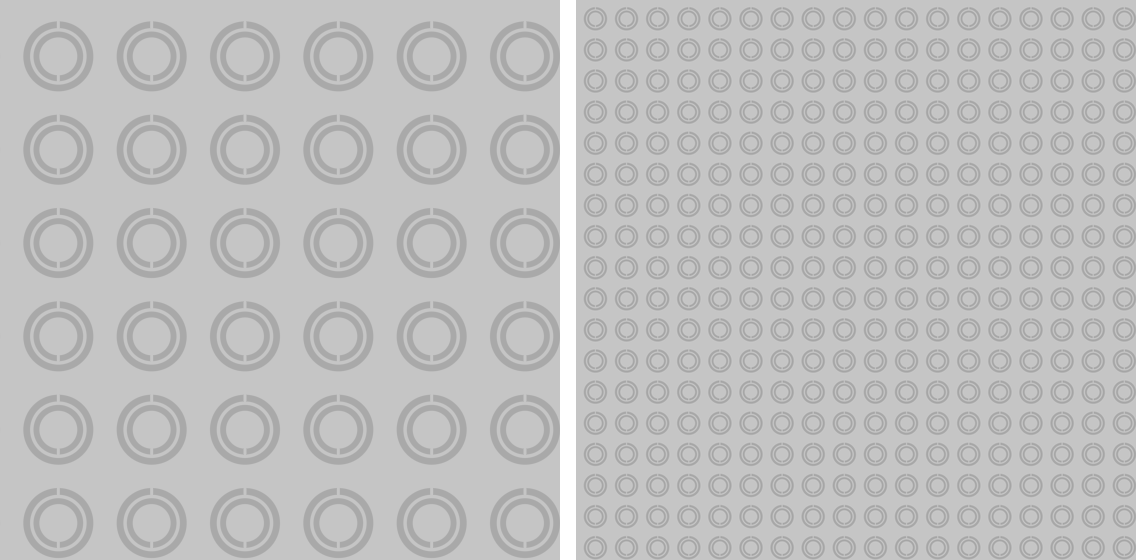
Left, the tile; right, the same tile 3 across and 3 down.
This pattern is drawn by a Shadertoy shader. Its source:

```glsl
const float REPEATS = 6.0;
const vec2 RING_CENTER = vec2(0.625, 0.396);
const vec3 BACKGROUND = vec3(0.773);
const vec3 RING_GREY = vec3(0.663);

// Signed distance to a ring cut by a slot; side is +1 for the top, -1 for the bottom
float slottedRing(vec2 p, float innerRadius, float outerRadius, float slotWidth, float side) {
    float r = length(p);
    float ring = max(r - outerRadius, innerRadius - r);
    float slot = max(abs(p.x) - 0.5 * slotWidth, -side * p.y);
    return max(ring, -slot);
}

// Coverage of a shape, softened over about one pixel
float coverage(float dist, float pixel) {
    return 1.0 - smoothstep(-0.75 * pixel, 0.75 * pixel, dist);
}

void mainImage(out vec4 fragColor, in vec2 fragCoord) {
    // Cell coordinates centred on each ring pair
    vec2 grid = fragCoord / iResolution.xy * REPEATS;
    vec2 p = fract(grid - RING_CENTER + 0.5) - 0.5;
    float pixel = REPEATS / min(iResolution.x, iResolution.y);

    // Concentric rings with opposite slots
    float outerRing = slottedRing(p, 0.303, 0.375, 0.032, 1.0);
    float innerRing = slottedRing(p, 0.203, 0.266, 0.032, -1.0);
    float ink = coverage(min(outerRing, innerRing), pixel);

    fragColor = vec4(mix(BACKGROUND, RING_GREY, ink), 1.0);
}
```
